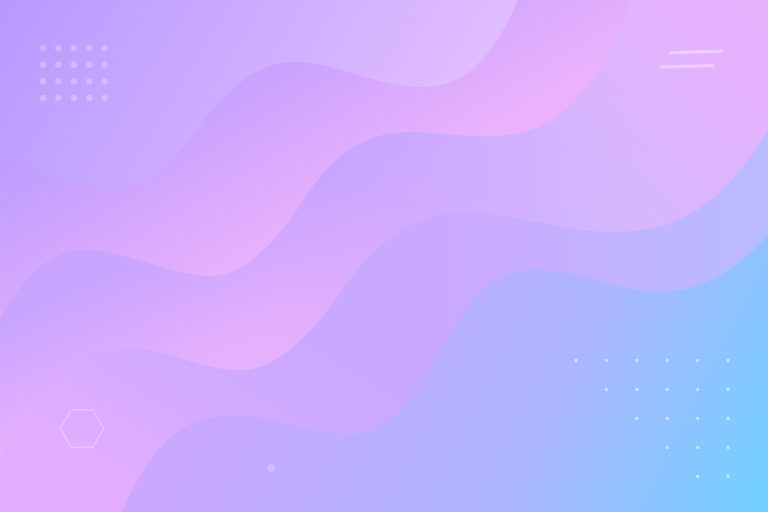
Give the GLSL for this background, as a Shadertoy shader.

```glsl
// Height of a smooth curve through knots (x, y, slope)
float wave(vec3 k[7], float x) {
    float y = k[0].y + k[0].z * (x - k[0].x);
    for (int i = 0; i < 6; i++) {
        vec3 a = k[i], b = k[i + 1];
        if (x >= a.x) {
            float w = b.x - a.x, t = (x - a.x) / w, s = 1.0 - t;
            y = mix(a.y, b.y, t * t * (3.0 - 2.0 * t)) + w * t * s * (a.z * s - b.z * t);
        }
    }
    return y;
}

// Coverage of the region below a curve, y pointing down
float below(vec3 k[7], vec2 p) {
    float d = p.y - wave(k, p.x);
    return clamp(0.5 + d / fwidth(d), 0.0, 1.0);
}

float fill(float d) {
    return clamp(0.5 - d * iResolution.y, 0.0, 1.0);
}

float segment(vec2 p, vec2 a, vec2 b) {
    vec2 ab = b - a;
    return length(p - a - ab * clamp(dot(p - a, ab) / dot(ab, ab), 0.0, 1.0));
}

vec2 hash2(float n) {
    vec3 v = fract(vec3(n) * vec3(0.1031, 0.1030, 0.0973));
    v += dot(v, v.yzx + 33.33);
    return fract((v.xx + v.yz) * v.zy);
}

// White overlay of small ornaments
float ornaments(vec2 p) {
    // Dot block
    vec2 stride = vec2(0.0301, 0.0324), o = p - vec2(0.084, 0.094);
    vec2 cell = clamp(round(o / stride), vec2(0), vec2(4, 3));
    float glow = 0.27 * fill(length(o - cell * stride) - 0.0062);

    // Triangular dot field
    o = p - vec2(1.125, 0.704);
    stride = vec2(0.0594, 0.0566);
    cell = clamp(round(o / stride), vec2(0), vec2(5, 4));
    if (cell.x >= cell.y) glow += 0.5 * fill(length(o - cell * stride) - 0.0034);

    // Twin strokes
    float stroke = min(segment(p, vec2(1.310, 0.103), vec2(1.409, 0.100)),
                       segment(p, vec2(1.293, 0.131), vec2(1.392, 0.128)));
    glow += 0.34 * fill(stroke - 0.0034);

    // Hexagon outline and lone dot
    vec2 h = abs(p - vec2(0.160, 0.837));
    float hexagon = max(h.y, h.x * 0.866 + h.y * 0.5) - 0.0365;
    glow += 0.33 * fill(abs(hexagon) - 0.0012);
    glow += 0.24 * fill(length(p - vec2(0.530, 0.914)) - 0.0075);

    // Faint cross of specks
    o = abs(p - vec2(1.371, 0.347));
    float speck = min(length(o), min(length(o - vec2(0.033, 0)), length(o - vec2(0, 0.033))));
    glow += 0.22 * fill(speck - 0.0015);

    // Faint dust
    for (int i = 0; i < 12; i++) {
        vec2 r = hash2(float(i) + 1.0);
        vec2 c = vec2(0.945 + 0.07 * r.x, 0.905 - 0.045 * r.x + 0.02 * (r.y - 0.5));
        glow += 0.08 * fill(length(p - c) - 0.0012);
    }
    return glow;
}

void mainImage(out vec4 fragColor, in vec2 fragCoord) {
    vec2 p = fragCoord / iResolution.xy;
    p = vec2(1.5 * p.x, 1.0 - p.y);

    // Wave edges, from the top left to the bottom right
    vec3 first[7] = vec3[7](vec3(0, 0.307, 0.32), vec3(0.225, 0.369, 0), vec3(0.391, 0.244, -1.35),
        vec3(0.572, 0.121, 0), vec3(0.82, 0.17, 0), vec3(1.012, 0, -2.3), vec3(1.5, -1.1, -2.3));
    vec3 second[7] = vec3[7](vec3(0, 0.625, -1.9), vec3(0.166, 0.488, 0), vec3(0.41, 0.539, 0),
        vec3(0.592, 0.391, -1.55), vec3(0.801, 0.258, 0), vec3(0.938, 0.266, 0), vec3(1.234, 0, -2.6));
    vec3 third[7] = vec3[7](vec3(0, 0.902, -1.75), vec3(0.23, 0.676, 0), vec3(0.469, 0.723, 0),
        vec3(0.67, 0.564, -1.45), vec3(0.908, 0.416, 0), vec3(1.195, 0.453, 0), vec3(1.5, 0.254, -1.7));
    vec3 fourth[7] = vec3[7](vec3(0.238, 1, -2.3), vec3(0.459, 0.812, 0), vec3(0.68, 0.848, 0),
        vec3(0.863, 0.68, -2), vec3(1.045, 0.527, 0), vec3(1.289, 0.57, 0), vec3(1.5, 0.459, -1.1));

    // Layer gradients
    vec3 violet = mix(vec3(0.715, 0.6, 1), vec3(0.88, 0.74, 1),
                      clamp(p.x + 0.6 * p.y, 0.0, 1.0));
    vec3 orchid = mix(vec3(0.745, 0.615, 1), vec3(0.92, 0.7, 0.985),
                      clamp((0.6 * p.x + p.y - 0.33) / 0.51, 0.0, 1.0));

    vec3 lilac = mix(vec3(0.785, 0.645, 1), vec3(0.83, 0.72, 1), smoothstep(0.6, 1.3, p.x));
    float lowPink = smoothstep(0.58, 0.96, 0.45 * p.x + p.y) * smoothstep(1.1, 0.45, p.x);
    float cornerPink = smoothstep(0.65, 1.5, p.x - p.y);
    lilac = mix(lilac, vec3(0.91, 0.695, 0.99), max(lowPink, cornerPink));

    vec3 mauve = mix(vec3(0.79, 0.663, 1), vec3(0.73, 0.73, 1), smoothstep(0.8, 1.55, p.x));
    mauve = mix(mauve, vec3(0.89, 0.68, 1), smoothstep(0.3, 0.9, p.y - 0.6 * p.x));

    float sweep = p.x + 0.5 * p.y;
    vec3 sky = mix(vec3(0.795, 0.655, 1), vec3(0.68, 0.71, 1), clamp((sweep - 0.76) / 0.7, 0.0, 1.0));
    sky = mix(sky, vec3(0.44, 0.82, 1), clamp((sweep - 1.46) / 0.54, 0.0, 1.0));

    // Stack the layers
    vec3 color = mix(violet, orchid, below(first, p));
    color = mix(color, lilac, below(second, p));
    color = mix(color, mauve, below(third, p));
    color = mix(color, sky, below(fourth, p));
    fragColor = vec4(mix(color, vec3(1), ornaments(p)), 1.0);
}
```
